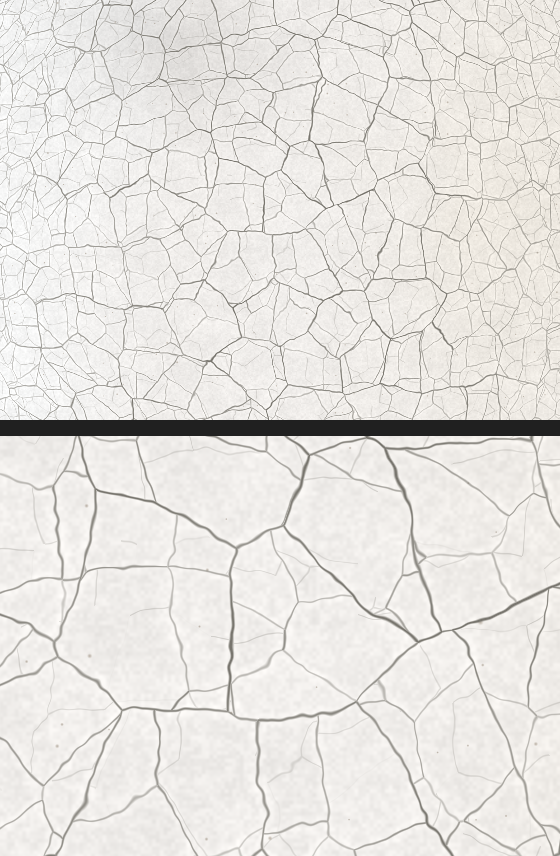
Top: the whole. Bottom: its middle third, enlarged.
This texture is drawn by a Shadertoy shader. Its source:

```glsl
// Pale dried clay with a branching net of fine grey shrinkage cracks.
#define PLATE_SCALE 7.4     // large plates per canvas height
#define SPLIT_SCALE 10.0    // pieces inside the plates
#define HAIR_SCALE 15.0     // finest hairline pieces
#define CRACK_WIDTH 0.0015  // half width of the main cracks
#define EDGE_CROWDING 0.55  // how much the pieces shrink outward
#define GRAIN 0.075         // strength of the fine surface grain
#define CRACK_COLOR vec3(0.47, 0.46, 0.43)
#define CLAY_COLOR vec3(0.941, 0.931, 0.920)
#define COOL_COLOR vec3(0.966, 0.968, 0.967)
#define WARM_COLOR vec3(0.932, 0.912, 0.878)

vec2 hash22(vec2 p) {
    vec3 q = fract(p.xyx * vec3(0.1031, 0.1030, 0.0973));
    q += dot(q, q.yzx + 33.33);
    return fract((q.xx + q.yz) * q.zy);
}

float noise(vec2 p) {
    vec2 i = floor(p), f = fract(p);
    f = f * f * (3.0 - 2.0 * f);
    float low = mix(hash22(i).x, hash22(i + vec2(1, 0)).x, f.x);
    float high = mix(hash22(i + vec2(0, 1)).x, hash22(i + 1.0).x, f.x);
    return mix(low, high, f.y);
}

float fbm(vec2 p) {
    float sum = 0.0, amp = 0.5;
    for (int i = 0; i < 4; i++) {
        sum += amp * noise(p);
        p = mat2(1.6, 1.2, -1.2, 1.6) * p + 7.3;
        amp *= 0.5;
    }
    return sum;
}

vec2 site(vec2 cell, vec2 seed) {
    return 0.1 + 0.8 * hash22(cell + seed + 50.0);
}

// Voronoi net: x = distance to border, y = random value of that border, zw = cell
vec4 crackNet(vec2 p, float scale, vec2 seed) {
    p *= scale;
    vec2 base = floor(p), f = fract(p), nearest = vec2(0), toNearest = vec2(0);
    float best = 9.0;
    for (int y = -1; y <= 1; y++)
    for (int x = -1; x <= 1; x++) {
        vec2 g = vec2(x, y);
        vec2 r = g + site(base + g, seed) - f;
        if (dot(r, r) < best) { best = dot(r, r); nearest = g; toNearest = r; }
    }
    float border = 9.0;
    vec2 other = nearest;
    for (int y = -2; y <= 2; y++)
    for (int x = -2; x <= 2; x++) {
        vec2 g = nearest + vec2(x, y);
        vec2 r = g + site(base + g, seed) - f;
        vec2 gap = r - toNearest;
        if (dot(gap, gap) > 0.0001) {
            float d = dot(0.5 * (r + toNearest), normalize(gap));
            if (d < border) { border = d; other = g; }
        }
    }
    float strength = hash22(2.0 * base + nearest + other + seed + 190.0).y;
    return vec4(border / scale, strength, base + nearest);
}

float stroke(float d, float halfWidth, float px) {
    return 1.0 - smoothstep(0.0, halfWidth + 0.6 * px, d);
}

void mainImage(out vec4 fragColor, in vec2 fragCoord) {
    float px = 1.0 / iResolution.y;
    vec2 p = fragCoord * px;
    vec2 uv = fragCoord / iResolution.xy;
    vec2 c = p - vec2(0.5 * iResolution.x * px, 0.45);

    // Crowd the pieces toward the rim and bend the cracks
    float crowd = 1.0 + EDGE_CROWDING * dot(c, c);
    vec2 q = c * crowd + 3.0;
    q += 0.030 * (vec2(noise(p * 7.0), noise(p * 7.0 + 31.0)) - 0.5);
    q += 0.009 * (vec2(noise(p * 38.0 + 5.0), noise(p * 38.0 + 71.0)) - 0.5);
    q += 0.003 * (vec2(noise(p * 120.0), noise(p * 120.0 + 17.0)) - 0.5);

    // Each level breaks up the pieces of the level above
    vec4 plate = crackNet(q, PLATE_SCALE, vec2(0));
    vec2 plateSeed = floor(40.0 * hash22(plate.zw + 9.0));
    vec4 split = crackNet(q, SPLIT_SCALE, plateSeed);
    vec4 hair = crackNet(q, HAIR_SCALE, floor(40.0 * hash22(split.zw + plateSeed)));
    vec3 gaps = vec3(plate.x, split.x, hair.x) / crowd;

    // Crack darkness, with hairlines gathered at the sides
    float wear = 0.8 + 0.4 * noise(p * 14.0 + 3.0);
    float sides = smoothstep(0.3, 0.68, abs(c.x) + 0.25 * (fbm(p * 4.0) - 0.5));
    float main1 = stroke(gaps.x, CRACK_WIDTH * (0.75 + 0.4 * plate.y), px)
                * mix(0.72, 0.98, plate.y) * mix(1.0, 0.62, sides);
    float main2 = stroke(gaps.y, CRACK_WIDTH * 0.7, px)
                * mix(0.34, 0.78, split.y) * mix(1.0, 0.75, sides);
    float main3 = stroke(gaps.z, CRACK_WIDTH * 0.4, px)
                * mix(0.22 * smoothstep(0.35, 0.7, hair.y), 0.2 + 0.2 * hair.y, sides);
    float crack = clamp(max(main1, max(main2, main3)) * wear, 0.0, 1.0);

    // Broad tints: cool left, cream right, grey stain near the top
    float drift = 0.3 * (fbm(p * 3.0 + 12.0) - 0.47);
    vec3 color = mix(CLAY_COLOR, COOL_COLOR, 1.0 - smoothstep(0.0, 0.36, uv.x + drift));
    float cream = smoothstep(0.55, 0.9, uv.x + drift) * (1.0 - 0.9 * abs(uv.y - 0.5));
    color = mix(color, WARM_COLOR, cream);
    vec2 stain = (uv - vec2(0.28, 0.9)) / vec2(0.2, 0.19);
    color -= 0.065 * exp(-dot(stain, stain)) * (0.6 + 0.9 * fbm(p * 9.0));

    // Mottling, grain and sparse brown specks
    color += 0.045 * (fbm(p * 22.0) - 0.47);
    color += GRAIN * (0.6 * noise(p * 330.0) + 0.4 * noise(p * 150.0) - 0.5);
    vec2 speckCell = floor(p * 42.0), speckRandom = hash22(speckCell + 400.0);
    float speckGap = length(fract(p * 42.0) - 0.2 - 0.6 * speckRandom) / 42.0;
    float speckSize = 0.0006 + 0.0022 * speckRandom.x * speckRandom.y;
    float speck = stroke(speckGap, speckSize, px) * step(0.9, hash22(speckCell + 800.0).x);
    color = mix(color, vec3(0.62, 0.57, 0.51), 0.6 * speck);

    // Pale lips beside the main cracks, then the cracks themselves
    color += 0.025 * (1.0 - smoothstep(0.002, 0.008, min(gaps.x, gaps.y)));
    color = mix(color, CRACK_COLOR, crack);
    fragColor = vec4(clamp(color, 0.0, 1.0), 1.0);
}
```
